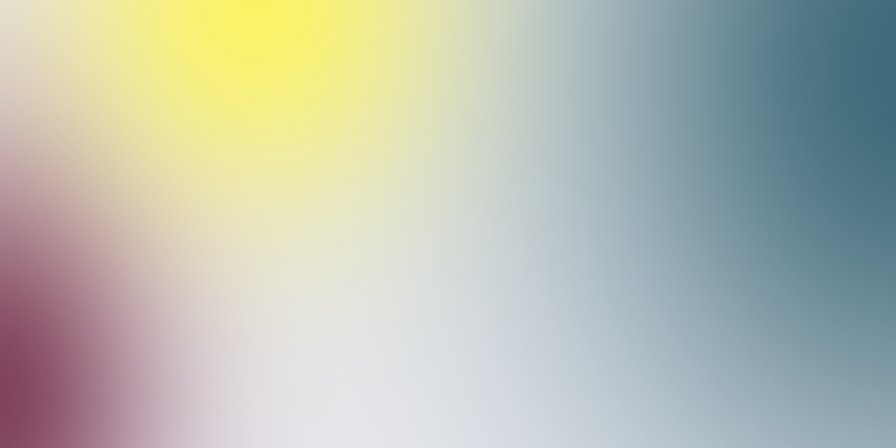
A Shadertoy shader for this background:

```glsl
// Soft mesh gradient: yellow, teal and plum glows on a pale ground.

const vec3 PALE   = vec3(0.920, 0.920, 0.940);
const vec3 TEAL   = vec3(0.245, 0.415, 0.475);
const vec3 PLUM   = vec3(0.500, 0.250, 0.360);
const vec3 YELLOW = vec3(0.980, 0.950, 0.400);

// Elliptical Gaussian falloff: 1 at the center, 1/e at the given radii.
float glow(vec2 p, vec2 center, vec2 radii) {
    vec2 d = (p - center) / radii;
    return exp(-dot(d, d));
}

float hash(vec2 p) {
    return fract(sin(dot(p, vec2(12.9898, 78.233))) * 43758.5453);
}

void mainImage(out vec4 fragColor, in vec2 fragCoord) {
    // Canvas spans 2 by 1 units, origin at the lower left.
    vec2 p = fragCoord / iResolution.xy * vec2(2.0, 1.0);

    // Layered glows: right side, lower left corner, upper left edge.
    vec3 color = PALE;
    color = mix(color, TEAL,   glow(p, vec2(2.05, 0.85), vec2(0.77, 1.00)));
    color = mix(color, PLUM,   glow(p, vec2(-0.02, 0.12), vec2(0.37, 0.56)));
    color = mix(color, YELLOW, glow(p, vec2(0.57, 1.00), vec2(0.42, 0.46)));

    // Faint dither against banding.
    color += (hash(fragCoord) - 0.5) / 255.0;

    fragColor = vec4(color, 1.0);
}
```
